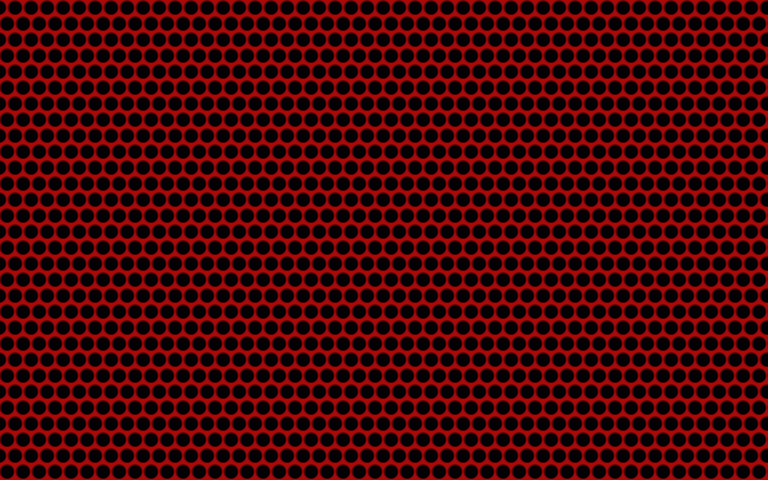
A Shadertoy shader for this pattern:

```glsl
// Red perforated metal: 30 staggered rows of round black holes, 48 per row.
// Each half-shifted cell is shaded by distance from its centre: a dark core,
// a shadowed bevel lit from below right, then the flat red plate.

// Local position in a staggered unit cell, with the hole at zero
vec2 staggeredCell(vec2 p) {
    float row = floor(p.y);
    return fract(p + vec2(0.05 + 0.5 * mod(row, 2.0), 0.0)) - 0.5;
}

vec3 perforatedPlate(vec2 q, float pixel) {
    float radius = length(q);
    float facing = dot(q / max(radius, 0.001), normalize(vec2(0.45, -1.0)));

    // Bevel climbs from shadow to the plate, sooner on its lit side
    float bevel = smoothstep(0.40, 0.52, radius + 0.018 * facing);
    vec3 metal = mix(vec3(0.28, 0.01, 0.01), vec3(0.65, 0.04, 0.04), bevel);

    // Thin glint along the lit rim
    float glint = 1.0 - smoothstep(0.0, 0.04, abs(radius - 0.455));
    metal += vec3(0.10, 0.01, 0.01) * glint * max(facing, 0.0);

    // Soft edge of the hole
    float softness = max(0.033, 0.4 * pixel);
    float solid = smoothstep(-softness, softness, radius - 0.398);
    return mix(vec3(0.01, 0.0, 0.005), metal, solid);
}

void mainImage(out vec4 fragColor, in vec2 fragCoord) {
    float cellsPerPixel = 30.0 / iResolution.y;
    vec2 q = staggeredCell(fragCoord * cellsPerPixel);
    fragColor = vec4(perforatedPlate(q, cellsPerPixel), 1.0);
}
```
